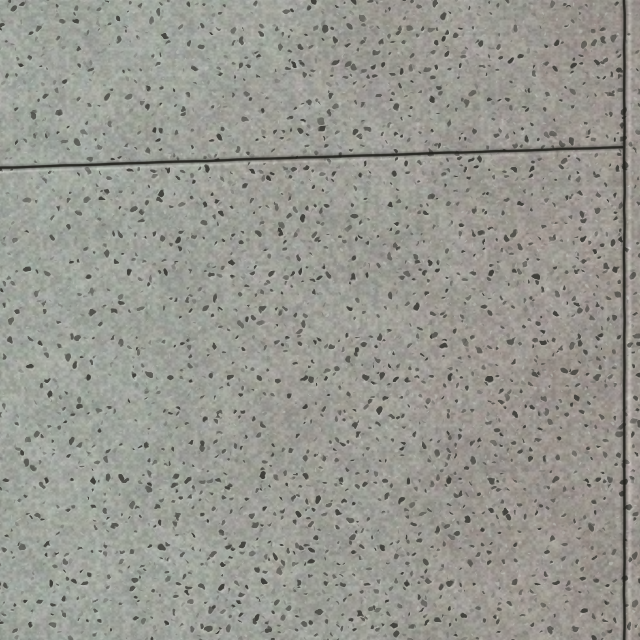
This texture is drawn by a Shadertoy shader. Its source:

```glsl
float hash(vec2 p) {
    return fract(sin(dot(p, vec2(127.1, 311.7))) * 43758.5453);
}

vec2 hash2(vec2 p) {
    return vec2(hash(p), hash(p + 57.3));
}

float noise(vec2 p) {
    vec2 cell = floor(p), f = fract(p);
    f = f * f * (3.0 - 2.0 * f);
    return mix(mix(hash(cell), hash(cell + vec2(1, 0)), f.x),
               mix(hash(cell + vec2(0, 1)), hash(cell + vec2(1, 1)), f.x), f.y);
}

// Coverage of irregular chips, one candidate per grid cell
float chips(vec2 uv, float count, float density, float radius, float seed, float soft) {
    vec2 home = floor(uv * count);
    float cover = 0.0;
    for (int j = -1; j <= 1; j++)
    for (int i = -1; i <= 1; i++) {
        vec2 cell = home + vec2(i, j);
        vec2 id = cell + seed;
        vec2 d = uv - (cell + hash2(id)) / count;
        float angle = 6.2832 * hash(id + 13.7);
        float c = cos(angle), s = sin(angle);
        d = mat2(c, s, -s, c) * d * vec2(0.8, 1.25);
        float size = radius * mix(0.55, 1.45, pow(hash(id + 29.1), 1.6));
        float shade = mix(0.5, 1.0, hash(id + 41.9));
        float present = step(hash(id + 71.3), density);
        cover = max(cover, present * shade * (1.0 - smoothstep(-soft, soft, length(d) - size)));
    }
    return cover;
}

// Soft-edged band centred on zero distance
float band(float d, float halfWidth, float soft) {
    return 1.0 - smoothstep(halfWidth - soft, halfWidth + soft, abs(d));
}

void mainImage(out vec4 fragColor, in vec2 fragCoord) {
    vec2 uv = fragCoord / iResolution.xy;
    float soft = max(0.0012, 0.8 / iResolution.y);

    // Stone: cool on the left, warm on the right, with mottling and grain
    vec3 coolStone = vec3(0.625, 0.645, 0.615);
    vec3 warmStone = vec3(0.605, 0.585, 0.56);
    float warmth = uv.x + 0.35 * (noise(uv * 5.0) - 0.5);
    vec3 color = mix(coolStone, warmStone, smoothstep(0.1, 0.95, warmth));
    color *= 1.0 - 0.05 * smoothstep(0.6, 1.1, length(uv - vec2(0.35, 0.5)));
    color += 0.04 * (noise(uv * 14.0) - 0.5);
    color += 0.10 * (noise(uv * 170.0) - 0.5) + 0.06 * (noise(uv * 340.0 + 9.0) - 0.5);
    color += 0.025 * (vec3(noise(uv * 60.0), noise(uv * 60.0 + 31.0), noise(uv * 60.0 + 67.0)) - 0.5);

    // Chips: sparser on the left, edges roughened by a small warp
    vec2 warp = vec2(noise(uv * 190.0), noise(uv * 190.0 + 43.0)) - 0.5;
    vec2 p = uv + 0.004 * warp;
    float density = 0.32 + 0.22 * smoothstep(0.0, 0.5, uv.x) + 0.3 * (noise(uv * 9.0 + 5.0) - 0.5);
    float pale = chips(p, 70.0, 0.35, 0.0017, 17.0, soft);
    float faint = chips(p, 58.0, 0.4, 0.0024, 83.0, soft);
    float dark = chips(p, 62.0, density, 0.0035, 131.0, soft);
    float rim = chips(p + vec2(-0.001, 0.002), 62.0, density, 0.0042, 131.0, soft);
    color = mix(color, vec3(0.76, 0.77, 0.74), 0.6 * pale);
    color += 0.05 * rim;
    color = mix(color, vec3(0.42, 0.42, 0.40), 0.6 * faint);
    color = mix(color, vec3(0.22, 0.22, 0.20), 0.95 * dark);

    // Joints: slanted one stops at the upright one
    float wobble = 0.0012 * (noise(uv * 40.0) - 0.5);
    float across = uv.y - 0.738 - 0.033 * uv.x + wobble;
    float upright = uv.x - 0.9755 + wobble;
    float leftSlab = 1.0 - smoothstep(-soft, soft, upright);

    // Lit bevels and soft shadows beside the joints
    color += 0.09 * band(across + 0.006, 0.002, 0.002) * leftSlab * (1.0 - 0.6 * uv.x);
    color += 0.10 * band(upright - 0.008, 0.003, 0.003);
    color *= 1.0 - 0.22 * band(across, 0.004, 0.003) * leftSlab;
    color *= 1.0 - 0.25 * band(upright, 0.004, 0.004);

    float gap = max(band(across, 0.0019, soft) * leftSlab, band(upright, 0.0019, soft));
    color = mix(color, vec3(0.13, 0.13, 0.11), 0.9 * gap);

    fragColor = vec4(clamp(color, 0.0, 1.0), 1.0);
}
```
